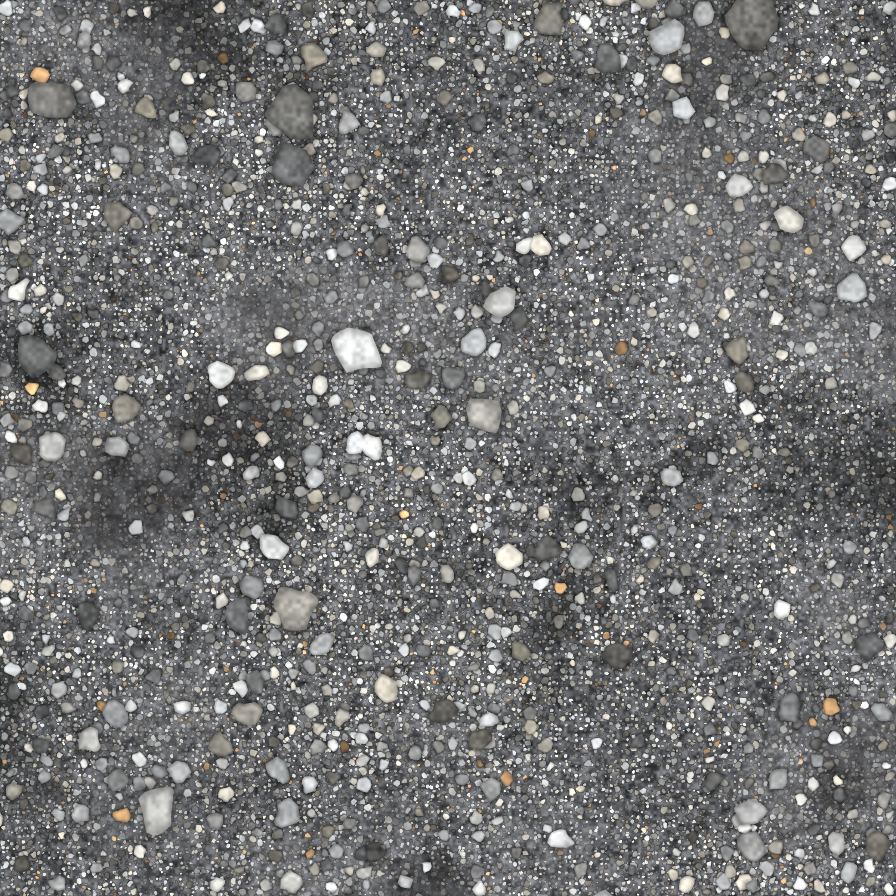
A WebGL 1 fragment shader for this texture:

```glsl
precision highp float;
// Weathered asphalt: fine grit, scattered pale stones, dark tar and dusty smudges.

uniform vec2 u_resolution;

#define TAR_TONE 0.37
#define TAR_CONTRAST 0.85
#define STONE_DARK 0.35
#define STONE_LIGHT 0.95
#define EDGE_SOFTNESS 0.0014
#define RIM_SHADE 0.28
#define STAIN_SCALE 6.5
#define STAIN_STRENGTH 0.55
#define DUST_STRENGTH 0.42
#define GAIN 1.04

float hash(vec2 p) {
  vec3 q = fract(p.xyx * vec3(0.1031, 0.1030, 0.0973));
  q += dot(q, q.yzx + 33.33);
  return fract((q.x + q.y) * q.z);
}

vec3 hash3(vec2 p) {
  vec3 q = fract(p.xyx * vec3(0.1031, 0.1030, 0.0973));
  q += dot(q, q.yxz + 33.33);
  return fract((q.xxy + q.yzz) * q.zyx);
}

float noise(vec2 p) {
  vec2 i = floor(p);
  vec2 f = fract(p);
  f = f * f * (3.0 - 2.0 * f);
  float low = mix(hash(i), hash(i + vec2(1.0, 0.0)), f.x);
  float high = mix(hash(i + vec2(0.0, 1.0)), hash(i + 1.0), f.x);
  return mix(low, high, f.y);
}

float fbm(vec2 p) {
  float sum = 0.0;
  float weight = 0.5;
  for (int i = 0; i < 5; i++) {
    sum += weight * noise(p);
    p = mat2(1.6, 1.2, -1.2, 1.6) * p + 17.3;
    weight *= 0.5;
  }
  return sum / 0.97;
}

// Signed distance to a chipped pebble: a random six-sided hull, slightly rounded.
float pebble(vec2 q, float radius, vec2 id) {
  float turn = hash(id + 7.0) * 6.2832;
  float hull = -1.0;
  for (int k = 0; k < 6; k++) {
    vec3 chip = hash3(id + float(k) * 13.0 + 41.0);
    float angle = turn + (float(k) + 0.6 * chip.x) * 1.0472;
    hull = max(hull, dot(q, vec2(cos(angle), sin(angle))) - radius * (0.65 + 0.4 * chip.y));
  }
  return mix(hull, length(q) - radius, 0.3);
}

// Lays one size of stone over the ground; the nearest stone wins.
vec3 layStones(vec3 ground, vec2 uv, float count, float presence, float clumping) {
  vec2 p = uv * count;
  p += 0.22 * (vec2(noise(p * 2.3), noise(p * 2.3 + 50.0)) - 0.5);
  vec2 cell = floor(p);
  float nearest = 1.0;
  vec2 stone = cell;
  for (int y = -1; y <= 1; y++) {
    for (int x = -1; x <= 1; x++) {
      vec2 spot = cell + vec2(float(x), float(y));
      vec2 id = spot + count * 3.0;
      float clump = smoothstep(0.2, 0.8, noise(spot / count * 6.0 + 31.0)) * 2.0;
      if (hash(id) < presence * mix(1.0, clump, clumping)) {
        vec3 h = hash3(id + 91.0);
        float d = pebble(p - spot - 0.2 - 0.6 * h.xy, mix(0.22, 0.45, h.z), id);
        if (d < nearest) {
          nearest = d;
          stone = id;
        }
      }
    }
  }
  // Stone colour: mostly neutral, some cream, a few ochre.
  vec3 h = hash3(stone + 203.0);
  vec3 tint = mix(vec3(0.985, 1.0, 1.01), vec3(1.04, 1.0, 0.91), h.y * h.y);
  tint = mix(tint, vec3(1.15, 0.92, 0.66), step(0.98, h.z));
  float mottling = noise(uv * 75.0) + noise(uv * 210.0) - 1.0;
  vec3 face = tint * (mix(STONE_DARK, STONE_LIGHT, h.x) + 0.16 * mottling);
  face *= 1.0 - RIM_SHADE * smoothstep(-0.12, 0.02, nearest);

  float blur = count * max(EDGE_SOFTNESS, 1.0 / u_resolution.y);
  float cover = 1.0 - smoothstep(-0.5 * blur, 0.5 * blur, nearest);
  float shadow = 1.0 - RIM_SHADE * (1.0 - smoothstep(0.0, 0.14, nearest));
  return mix(ground * shadow, face, cover);
}

void main() {
  vec2 uv = gl_FragCoord.xy / u_resolution.y;

  // Rough tar between the stones
  float grain = 0.45 * noise(uv * 130.0) + 0.55 * noise(uv * 290.0 + 9.0) - 0.5;
  vec3 color = vec3(0.98, 0.995, 1.03) * (TAR_TONE + TAR_CONTRAST * grain * 0.6);

  // Grit and small chips
  color = layStones(color, uv, 175.0, 0.85, 0.1);
  color = layStones(color, uv, 98.0, 0.5, 0.3);

  // Tar stains hide the grit; pale dust flattens it
  float stain = smoothstep(0.51, 0.74, fbm(uv * STAIN_SCALE + 4.0));
  float dust = smoothstep(0.5, 0.75, fbm(uv * STAIN_SCALE + 60.0));
  color = mix(color, color * 0.4 + 0.05, stain * STAIN_STRENGTH * 1.5);
  color = mix(color, vec3(0.49, 0.49, 0.5) + 0.2 * grain, dust * DUST_STRENGTH);

  // Larger stones lie on top
  color = layStones(color, uv, 50.0, 0.26, 0.7);
  color = layStones(color, uv, 27.0, 0.17, 0.8);
  color = layStones(color, uv, 14.0, 0.08, 0.6);

  // Thin film of grime over everything
  float film = fbm(uv * 9.0 + 120.0);
  color *= GAIN * (0.86 + 0.28 * film);
  gl_FragColor = vec4(clamp(color, 0.0, 1.0), 1.0);
}
```
